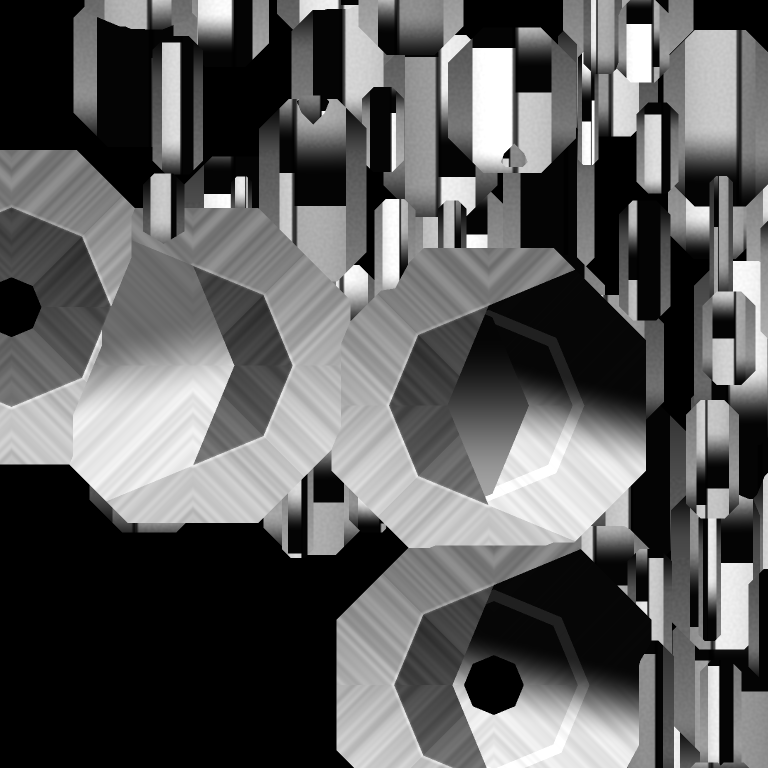
A WebGL 1 fragment shader for this background:

```glsl
precision highp float;
// Grey bevelled blocks and faceted octagonal rings that cut into each other.
// Every part returns (height, shade); the highest part wins at each point,
// so sloping heights give the angular seams. Black shows where nothing lies.

uniform vec2 u_resolution;

float hash(vec2 p) {
  vec3 q = fract(vec3(p.xyx) * 0.1031);
  q += dot(q, q.yzx + 33.33);
  return fract((q.x + q.y) * q.z);
}

float cornerSlope(vec2 cell, vec2 offset) {
  float a = 6.2832 * hash(cell);
  return dot(vec2(cos(a), sin(a)), offset);
}

float gradientNoise(vec2 p) {
  vec2 i = floor(p), f = fract(p), w = f * f * (3.0 - 2.0 * f);
  vec2 e = vec2(1.0, 0.0);
  float low = mix(cornerSlope(i, f), cornerSlope(i + e, f - e), w.x);
  float high = mix(cornerSlope(i + e.yx, f - e.yx), cornerSlope(i + 1.0, f - 1.0), w.x);
  return mix(low, high, w.y);
}

// Apothem of the octagon through p, with a flat side to the right.
float octagon(vec2 p) {
  p = abs(p);
  return max(max(p.x, p.y), (p.x + p.y) * 0.7071);
}

// The same octagon turned so that a corner points right.
float cornerOctagon(vec2 p) {
  return octagon(mat2(0.9239, 0.3827, -0.3827, 0.9239) * p);
}

vec2 higher(vec2 a, vec2 b) {
  return a.x > b.x ? a : b;
}

// Reflection along a block: a soft dark end, a bright body and a hard stop.
float reflection(float v, vec2 key) {
  float t = fract(0.42 * v + hash(key + 3.0));
  float tone = mix(0.5, 1.05, hash(key + 7.0)) * step(0.12, hash(key + 9.0));
  return 0.015 + tone * smoothstep(0.14, 0.42, t);
}

// Chamfered block: flat grey flanks around a shiny core split by a slit.
vec2 block(vec2 p, vec2 size, float base, vec2 key) {
  vec2 q = abs(p), uv = p / size;
  float edge = max(max(q.x - size.x, q.y - size.y), (q.x + q.y - size.y - 0.45 * size.x) * 0.7071);
  if (edge > 0.0) return vec2(-1.0, 0.0);
  float split = mix(-0.35, 0.4, hash(key + 11.0));
  float side = step(split, uv.x);
  float core = reflection(uv.y, key + 20.0 * side);
  core *= 1.0 - 0.22 * uv.x * uv.x;
  core *= mix(0.25, 1.0, smoothstep(0.02, 0.07, abs(uv.x - split)));
  float flank = mix(0.3, 0.62, hash(key + 13.0)) - 0.12 * uv.y;
  flank *= smoothstep(-1.1, -0.3, uv.y * sign(hash(key + 17.0) - 0.5));
  float shade = mix(core, flank, step(0.62, abs(uv.x)));
  return vec2(base + 0.6 * min(-edge, 0.07), shade);
}

// Jittered grid of blocks, absent from the upper left and lower left.
vec2 blocks(vec2 p, vec2 cell, vec2 minSize, vec2 maxSize, float base, float density, float seed) {
  vec2 best = vec2(0.0), home = floor(p / cell);
  for (int j = -1; j <= 1; j++) {
    for (int i = -1; i <= 1; i++) {
      vec2 id = home + vec2(float(i), float(j));
      vec2 key = id + seed;
      vec2 jitter = vec2(hash(key), hash(key + 31.0)) - 0.5;
      vec2 center = (id + 0.5 + 0.55 * jitter) * cell;
      float border = 0.17 + 0.6 * (1.0 - smoothstep(0.12, 0.42, center.y));
      if (center.x < border || hash(key + 47.0) > density) continue;
      vec2 size = mix(minSize, maxSize, vec2(hash(key + 53.0), hash(key + 59.0)));
      best = higher(best, block(p - center, size, base + 0.18 * hash(key + 61.0), key));
    }
  }
  return best;
}

// Faceted ring; a cap hides one half, and a lens or a hole sits in the middle.
vec2 ring(vec2 p, float facing, float hasCap, float hasLens) {
  float radius = octagon(p);
  if (radius > 0.205) return vec2(-1.0, 0.0);
  float inner = cornerOctagon(p);
  vec2 q = abs(p), m = vec2(p.x * facing, p.y);
  float streak = gradientNoise(vec2((q.x - q.y) * 110.0, 4.0 * sign(p.y) + 0.5));
  float facet = step(q.y, q.x) - 0.5;
  float up = smoothstep(-0.19, 0.19, p.y);
  float shade = mix(0.8, 0.52, up) + 0.07 * facet + 0.13 * streak;
  float band = mix(0.42, 0.2, up) - 0.06 * facet + 0.09 * streak;
  shade = mix(shade, band, step(inner, 0.12));
  shade += 0.12 * (1.0 - smoothstep(0.0, 0.004, abs(inner - 0.121)));
  // The cap is dark above and light below, with a thin inset rim.
  float cap = hasCap * step(cornerOctagon(m - vec2(0.13, 0.0)), 0.17);
  float dark = facing > 0.0 ? 0.025 : 0.42;
  float capShade = mix(0.9, dark, smoothstep(-0.06, 0.045, p.y + 0.25 * m.x - 0.02));
  capShade *= 1.0 + 0.12 * streak;
  capShade += 0.1 * step(abs(inner - 0.108), 0.007) * step(0.0, facing);
  shade = mix(shade, capShade, cap);
  float lens = hasLens * cap * step(cornerOctagon(m + vec2(0.11, 0.0)), 0.15);
  shade = mix(shade, mix(0.64, 0.02, smoothstep(-0.12, 0.09, p.y)), lens);
  shade *= mix(step(0.036, inner), 1.0, max(hasLens, step(facing, 0.0) * hasCap));
  return vec2(1.0 - radius, shade);
}

float scene(vec2 p) {
  vec2 top = blocks(p, vec2(0.125, 0.16), vec2(0.055, 0.08), vec2(0.085, 0.14), 0.56, 0.88, 12.0);
  top = higher(top, blocks(p, vec2(0.09, 0.15), vec2(0.012, 0.05), vec2(0.038, 0.11), 0.66, 0.5, 83.0));
  top.y += 0.035 * gradientNoise(p * 240.0) * step(0.3, top.y);
  // Rings descend from the left edge towards the lower right.
  for (int i = 0; i < 4; i++) {
    float n = float(i);
    vec2 center = vec2(0.36 - 0.345 * cos(1.25 * n), 0.57 + 0.03 * cos(3.1416 * n) - 0.016 * n * n * n);
    float facing = n < 1.5 ? -1.0 : 1.0;
    top = higher(top, ring(p - center, facing, step(0.5, n), 1.0 - step(0.5, abs(n - 2.0))));
  }
  return clamp(top.y, 0.0, 1.0);
}

void main() {
  // Four samples per pixel smooth the hard edges.
  float shade = 0.0;
  for (int k = 0; k < 4; k++) {
    vec2 offset = vec2(mod(float(k), 2.0), floor(float(k) * 0.5)) * 0.5 - 0.25;
    shade += 0.25 * scene((gl_FragCoord.xy + offset) / u_resolution);
  }
  gl_FragColor = vec4(vec3(shade), 1.0);
}
```
